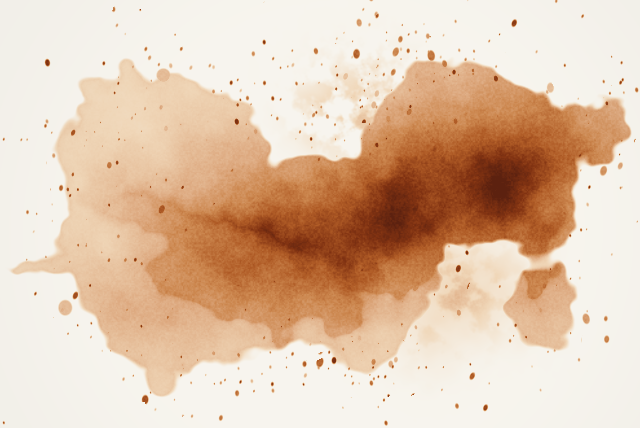
This background is drawn by a Shadertoy shader. Its source:

```glsl
// Brown watercolour stain with ragged washes, dark cores and splatter on warm paper.

const vec3 PAPER  = vec3(.968, .958, .932);
const vec3 CREAM  = vec3(.94, .84, .72);
const vec3 PEACH  = vec3(.87, .67, .51);
const vec3 OCHRE  = vec3(.80, .53, .31);
const vec3 SIENNA = vec3(.69, .36, .15);
const vec3 UMBER  = vec3(.51, .20, .07);
const vec3 DEEP   = vec3(.36, .13, .06);
const float WARP_BROAD = .09;   // wobble of the outlines
const float WARP_FINE  = .026;  // frayed lobes
const float EDGE_INK   = .09;   // pigment along wet edges
const float EDGE_WIDTH = .006;
const float GRAIN      = .07;

float hash(vec2 p) {
    vec3 q = fract(p.xyx * .1031);
    q += dot(q, q.yzx + 33.33);
    return fract((q.x + q.y) * q.z);
}

float noise(vec2 p) {
    vec2 i = floor(p), f = fract(p);
    f = f * f * (3. - 2. * f);
    return mix(mix(hash(i), hash(i + vec2(1, 0)), f.x),
               mix(hash(i + vec2(0, 1)), hash(i + 1.), f.x), f.y);
}

float fbm(vec2 p) {
    float sum = 0., amp = .5;
    for (int i = 0; i < 4; i++, amp *= .5) {
        sum += amp * noise(p);
        p = mat2(1.6, 1.2, -1.2, 1.6) * p + 17.3;
    }
    return sum;
}

// Approximate distance to an ellipse
float blob(vec2 p, float x, float y, float rx, float ry) {
    return (length((p - vec2(x, y)) / vec2(rx, ry)) - 1.) * min(rx, ry);
}

// Distance to a rounded stroke from a.xy to a.zw
float stroke(vec2 p, vec4 a, float r) {
    vec2 q = p - a.xy, b = a.zw - a.xy;
    return length(q - b * clamp(dot(q, b) / dot(b, b), 0., 1.)) - r;
}

float join(float a, float b) {
    float h = max(.03 - abs(a - b), 0.) / .03;
    return min(a, b) - h * h * .0075;
}

float stain(vec2 p, float x, float y, float rx, float ry) {
    vec2 q = (p - vec2(x, y)) / vec2(rx, ry);
    return exp(-dot(q, q));
}

// Full outline of the thin wash
float paleWash(vec2 p) {
    float d = blob(p, .38, .61, .25, .225);
    d = join(d, blob(p, .47, .335, .255, .19));
    d = join(d, blob(p, .235, .43, .11, .12));
    d = join(d, stroke(p, vec4(.36, .22, .39, .095), .03));
    d = join(d, stroke(p, vec4(.06, .375, .215, .38), .017));
    d = join(d, stroke(p, vec4(.307, .86, .33, .78), .024));
    d = join(d, stroke(p, vec4(.205, .815, .25, .75), .028));
    d = join(d, blob(p, .78, .415, .27, .21));
    d = join(d, blob(p, .865, .25, .09, .1));
    d = join(d, blob(p, 1.08, .63, .245, .22));
    d = join(d, blob(p, 1.25, .55, .105, .15));
    d = join(d, stroke(p, vec4(1.25, .65, 1.42, .725), .052));
    d = join(d, stroke(p, vec4(1.4, .7, 1.4, .63), .035));
    return join(d, blob(p, 1.28, .28, .09, .1));
}

// Heavier wash with its hanging lobes
float darkWash(vec2 p) {
    float d = blob(p, .6, .385, .24, .13);
    d = join(d, stroke(p, vec4(.25, .54, .74, .42), .033));
    d = join(d, blob(p, .91, .47, .165, .17));
    d = join(d, blob(p, 1.09, .57, .25, .175));
    d = join(d, stroke(p, vec4(1.2, .43, 1.275, .34), .04));
    d = join(d, blob(p, .797, .267, .05, .05));
    return join(d, stroke(p, vec4(.665, .28, .666, .19), .015));
}

// Random drops, at most one per cell of each layer
float splatter(vec2 p, float chance, float px) {
    float ink = 0.;
    for (float i = 0.; i < 3.; i++) {
        float size = .019 + .013 * i;
        vec2 id = floor(p / size) + 41. * i;
        vec2 q = fract(p / size) - .3 - .4 * vec2(hash(id + 3.1), hash(id + 7.7));
        q.x += .4 * q.y * (hash(id + 5.3) - .7);
        float r = mix(.06, .22, pow(hash(id + 9.2), 2.));
        float drop = smoothstep(px, -px, (length(q * vec2(1.15, .8)) - r) * size);
        ink = max(ink, drop * step(hash(id), chance) * mix(.3, .95, hash(id + 1.9)));
    }
    return ink;
}

vec3 blend(vec3 a, vec3 b, float t, float from, float to) {
    return mix(a, b, clamp((t - from) / (to - from), 0., 1.));
}

vec3 pigment(float t) {
    vec3 c = blend(blend(PAPER, CREAM, t, 0., .2), PEACH, t, .2, .4);
    c = blend(blend(c, OCHRE, t, .4, .58), SIENNA, t, .58, .75);
    return blend(blend(c, UMBER, t, .75, .92), DEEP, t, .92, 1.08);
}

void mainImage(out vec4 fragColor, in vec2 fragCoord) {
    vec2 p = fragCoord / iResolution.xy * vec2(1.5, 1);
    float px = 1. / iResolution.y;
    vec2 w = p + WARP_BROAD * (vec2(fbm(p * 7.), fbm(p * 7. + 31.)) - .47);
    w += WARP_FINE * (vec2(noise(p * 32.), noise(p * 32. + 57.)) - .5);
    // Masks: the heavy wash is crisp below and bleeds upward
    float pale = paleWash(w), dark = darkWash(w), soft = .004 + px;
    float paleMask = smoothstep(soft, -soft, pale);
    float bleed = mix(soft, .09, smoothstep(.42, .58, p.y));
    // Pooled pigment, then the dark cores and a vein
    float t = .2 + .13 * smoothstep(bleed, -bleed, dark);
    t += .12 * stain(w, .55, .6, .2, .15) + .15 * stain(w, .4, .3, .25, .15);
    t += .22 * stain(w, .62, .44, .25, .13) + .24 * stain(w, .78, .4, .2, .15);
    t += .36 * stain(w, 1.2, .6, .3, .28) + .29 * stain(w, 1., .54, .27, .17);
    t += .15 * stain(w, 1.38, .7, .12, .12) + .1 * stain(w, 1.28, .28, .1, .1);
    t += .2 * stain(w, .915, .475, .09, .09) + .17 * stain(w, 1.18, .56, .06, .09);
    t += .13 * exp(-stroke(w, vec4(.3, .54, .74, .43), 0.) / .013);
    t *= .8 + .42 * fbm(p * 11. + 5.);
    // Wet edges and soft halos
    t += EDGE_INK * exp(-abs(pale) / EDGE_WIDTH);
    t += EDGE_INK * exp(-abs(dark) / EDGE_WIDTH) * smoothstep(.56, .44, p.y);
    float mottle = smoothstep(.38, .62, fbm(p * 24.));
    float halo = .27 * stain(w, .84, .74, .12, .1) * mottle;
    halo += .27 * stain(w, 1.07, .3, .14, .11) * (.7 + .5 * mottle);
    t = max(t * paleMask, halo);
    // Splatter, mainly above and below the centre
    float chance = .004 + .1 * smoothstep(.12, 0., pale);
    chance += .3 * stain(p, .9, .82, .25, .14) + .24 * stain(p, .82, .13, .22, .06);
    float drops = splatter(p, chance, px);
    t = max(t + .07 * drops * paleMask, drops);
    float lone = min(blob(p, .153, .281, .016, .018), blob(p, .383, .824, .016, .016));
    t = max(t, .32 * smoothstep(px, -px, lone));
    // Paper tooth
    t += GRAIN * (noise(p * 190.) + noise(p * 330.) - 1.) * smoothstep(.05, .6, t);
    float shade = 1. - .02 * smoothstep(.5, .95, length(p - vec2(.8, .45)));
    fragColor = vec4(pigment(t) * shade, 1);
}
```
